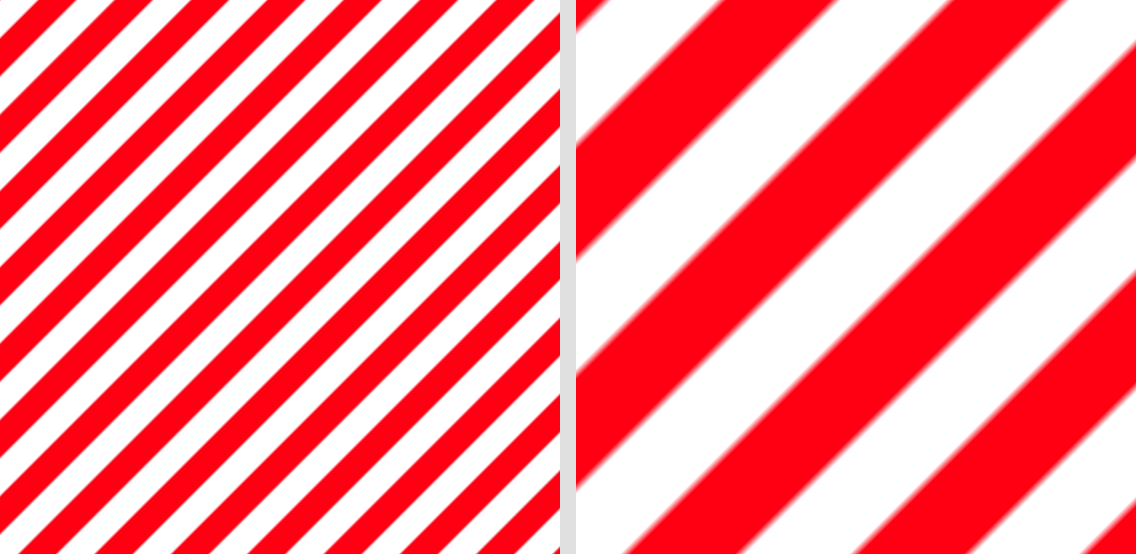
Left, the full canvas; right, a detail of the centre.
Give the GLSL for this pattern, as a WebGL 1 fragment shader.

```glsl
precision highp float;
// Even red and white diagonal stripes rising to the right at 45 degrees.

uniform vec2 u_resolution;

// Lengths are fractions of the canvas width, measured along the x axis.
const float PERIOD = 0.1363;      // one red plus one white stripe
const float RED_SHARE = 0.5;      // part of each period that is red
const float RED_CENTER = 0.75;    // middle of the red stripe within a period
const float EDGE_SOFTNESS = 0.0033; // half width of the edge blend

const vec3 WHITE = vec3(1.0);
const vec3 RED = vec3(1.0, 0.0, 0.07);

// Signed distance along x to the nearest red stripe, negative inside.
float stripeDistance(float along) {
  float offset = fract(along / PERIOD - RED_CENTER + 0.5) - 0.5;
  return (abs(offset) - 0.5 * RED_SHARE) * PERIOD;
}

void main() {
  // Stripes are anchored at the top left corner.
  vec2 fromTopLeft = vec2(gl_FragCoord.x, u_resolution.y - gl_FragCoord.y) / u_resolution.x;
  float dist = stripeDistance(fromTopLeft.x + fromTopLeft.y);

  // Blend across the edge, never narrower than about one pixel.
  float blend = max(EDGE_SOFTNESS, 0.7 / u_resolution.x);
  float red = clamp(0.5 - 0.5 * dist / blend, 0.0, 1.0);

  gl_FragColor = vec4(mix(WHITE, RED, red), 1.0);
}
```
